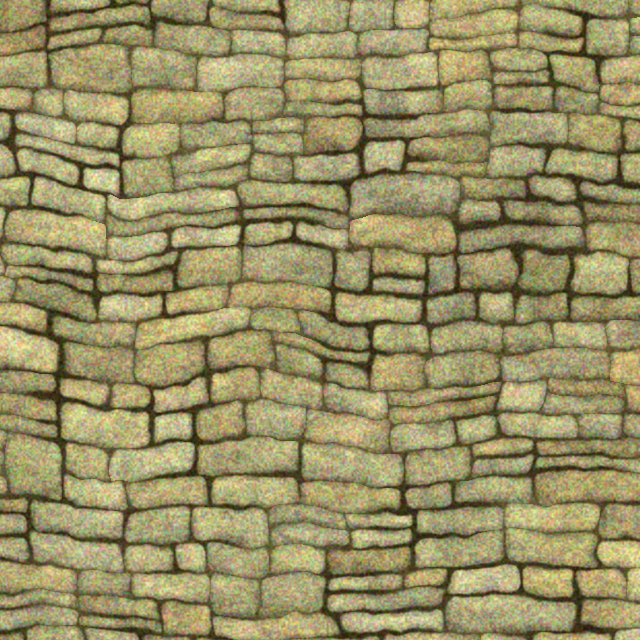
This texture is drawn by a Shadertoy shader. Its source:

```glsl
float hash(vec2 p) {
    vec3 q = fract(p.xyx * vec3(0.1031, 0.1030, 0.0973));
    q += dot(q, q.yzx + 33.33);
    return fract((q.x + q.y) * q.z);
}

float noise(vec2 p) {
    vec2 i = floor(p), f = fract(p);
    f = f * f * (3.0 - 2.0 * f);
    return mix(mix(hash(i), hash(i + vec2(1, 0)), f.x),
               mix(hash(i + vec2(0, 1)), hash(i + vec2(1, 1)), f.x), f.y);
}

float fbm(vec2 p) {
    float sum = 0.0, amp = 0.5;
    for (int i = 0; i < 4; i++) {
        sum += amp * noise(p);
        p = p * 2.03 + 17.3;
        amp *= 0.5;
    }
    return sum / 0.9375;
}

// Splits staggered blocks at random into stones; returns the stone's seed
vec2 findStone(vec2 p, out vec2 lo, out vec2 hi) {
    vec2 blockSize = vec2(0.37, 0.102);
    float row = floor(p.y / blockSize.y);
    float shift = hash(vec2(row, 5.0)) + row * 0.41;
    float col = floor(p.x / blockSize.x + shift);
    lo = vec2(col - shift, row) * blockSize;
    hi = lo + blockSize;
    vec2 id = vec2(col, row) + 40.0;
    for (int i = 0; i < 6; i++) {
        vec2 size = hi - lo;
        if (size.x * size.y < 0.0066 * mix(0.6, 1.5, hash(id + 3.7))) break;
        float cut = mix(0.35, 0.65, hash(id + 9.1));
        float side;
        if (size.x > size.y * mix(2.0, 4.0, hash(id + 21.3))) {
            float x = lo.x + cut * size.x;
            side = step(x, p.x);
            if (side > 0.5) lo.x = x; else hi.x = x;
        } else {
            if (size.y < 0.056) break;
            float y = lo.y + cut * size.y;
            side = step(y, p.y);
            if (side > 0.5) lo.y = y; else hi.y = y;
        }
        id = id * 1.7 + vec2(3.1 + 11.9 * side, 7.3 * side);
    }
    return id;
}

float roundedBox(vec2 p, vec2 halfSize, float radius) {
    vec2 d = abs(p) - halfSize + radius;
    return length(max(d, 0.0)) + min(max(d.x, d.y), 0.0) - radius;
}

void mainImage(out vec4 fragColor, in vec2 fragCoord) {
    vec2 uv = fragCoord / iResolution.y;

    // Uneven courses
    vec2 p = uv;
    p.y += 0.036 * (noise(uv * vec2(5.0, 4.0) + 8.0) - 0.5);
    p += 0.014 * (vec2(noise(uv * 14.0), noise(uv * 15.0 + 40.0)) - 0.5);
    p += 0.006 * (vec2(noise(uv * 45.0 + 9.0), noise(uv * 48.0 + 70.0)) - 0.5);

    // Stone outline
    vec2 lo, hi;
    vec2 id = findStone(p, lo, hi);
    vec2 halfSize = 0.5 * (hi - lo);
    vec2 q = p - 0.5 * (lo + hi);
    q += q.yx * (vec2(hash(id + 1.3), hash(id + 6.1)) - 0.5) * vec2(0.3, 0.1);
    float radius = min(0.013, 0.7 * min(halfSize.x, halfSize.y));
    float open = smoothstep(0.25, 0.75, noise(uv * 11.0 + 30.0));
    float d = roundedBox(q, halfSize, radius) + mix(-0.0008, 0.0018, open);
    d += 0.005 * (fbm(uv * 55.0 + id) - 0.5);
    float face = smoothstep(0.0012, -0.0045, d);
    float bevel = smoothstep(0.0, -0.013, d);

    // Stone colour and weathering
    vec3 grey = vec3(0.705, 0.685, 0.52);
    vec3 ochre = vec3(0.71, 0.64, 0.41);
    vec3 moss = vec3(0.67, 0.65, 0.45);
    vec3 stone = mix(grey, moss, hash(id + 14.2));
    stone = mix(stone, ochre, 0.7 * smoothstep(0.5, 1.0, hash(id + 31.7)));
    stone = mix(stone, ochre, 0.5 * smoothstep(0.5, 0.8, fbm(uv * 7.0 + 4.0)));
    float shade = mix(0.78, 1.0, bevel) * mix(0.93, 1.08, hash(id + 50.9));
    shade += 0.08 * clamp(q.y / halfSize.y, -1.0, 1.0);
    shade += 0.42 * (fbm(uv * vec2(24.0, 38.0) + id) - 0.5);
    shade += 0.12 * (noise(uv * vec2(110.0, 150.0)) - 0.5);
    shade += 0.14 * (noise(uv * 4.0 + 60.0) - 0.5);

    // Joints, deep where they open and faint where they close
    vec3 joint = mix(vec3(0.38, 0.34, 0.20), vec3(0.22, 0.19, 0.09), open);
    vec3 color = mix(joint, stone * shade, face);

    // Coloured grain over a shared speckle
    vec2 g = uv * 310.0;
    vec3 grain = vec3(noise(g), noise(g + 411.3), noise(g + 823.7)) - 0.5;
    float speckle = noise(g * 0.9 + 97.1) - 0.5;
    color += (0.27 * grain + 0.11 * speckle) * mix(0.6, 1.0, face);

    fragColor = vec4(clamp(color, 0.0, 1.0), 1.0);
}
```
